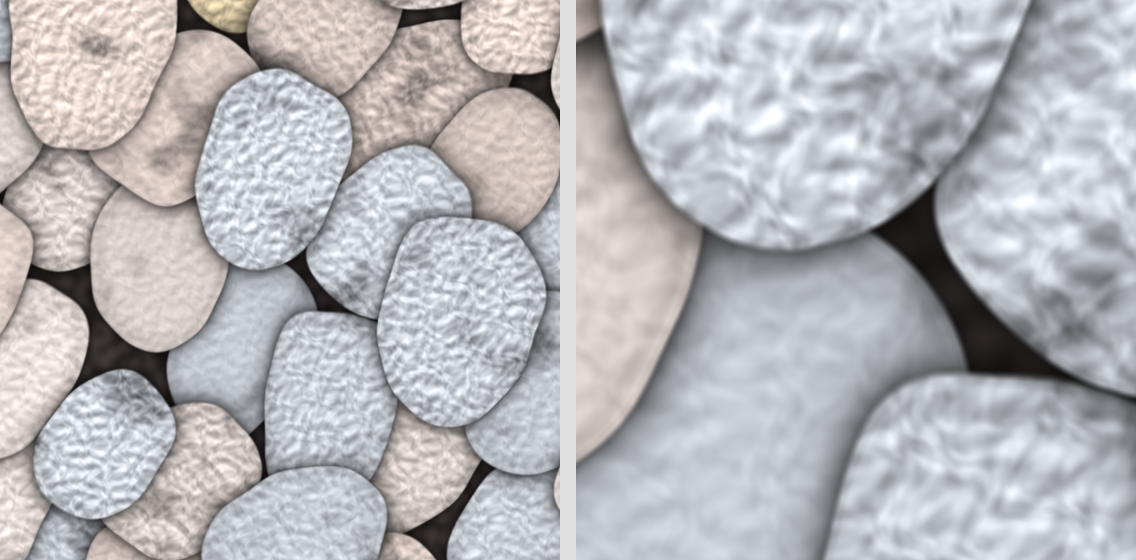
Left, the full canvas; right, a detail of the centre.
Give the GLSL for this texture, as a Shadertoy shader.

```glsl
#define TILT 0.62
#define CELL vec2(0.2, 0.265)
#define JITTER 0.34
#define EDGE 0.0025
#define GRAIN_SCALE 62.0
#define SHADOW_WIDTH 0.011
#define SHADOW_DEPTH 0.6
#define GAP_COLOR vec3(0.25, 0.22, 0.21)
#define WARM_GREY vec3(0.905, 0.862, 0.845)
#define BLUE_GREY vec3(0.815, 0.835, 0.865)
#define SAND vec3(0.915, 0.84, 0.69)
#define ROSE vec3(0.91, 0.845, 0.815)

vec2 hash2(vec2 p) {
    vec3 h = fract(p.xyx * vec3(0.1031, 0.1030, 0.0973));
    h += dot(h, h.yzx + 33.33);
    return fract((h.xx + h.yz) * h.zy);
}

vec2 gradient(vec2 cell) {
    float angle = 6.2832 * hash2(cell).x;
    return vec2(cos(angle), sin(angle));
}

float gradientNoise(vec2 p) {
    vec2 i = floor(p), f = p - i;
    vec2 u = f * f * f * (f * (f * 6.0 - 15.0) + 10.0);
    vec2 e = vec2(1.0, 0.0);
    float low = mix(dot(gradient(i), f), dot(gradient(i + e), f - e), u.x);
    float high = mix(dot(gradient(i + e.yx), f - e.yx), dot(gradient(i + 1.0), f - 1.0), u.x);
    return mix(low, high, u.y);
}

mat2 turn(float a) {
    return mat2(cos(a), sin(a), -sin(a), cos(a));
}

// Radius of a lumpy egg: 1 on its outline
float eggRadius(vec2 q, vec2 axes, vec2 seed) {
    vec2 s = q / axes;
    s.x *= 1.0 + 0.3 * (seed.x - 0.5) * s.y;
    float power = mix(2.0, 2.7, seed.y);
    vec2 a = pow(abs(s) + 1e-4, vec2(power));
    return pow(a.x + a.y, 1.0 / power) + 0.13 * gradientNoise(q * 9.0 + seed * 40.0);
}

vec3 stoneTint(float pick) {
    if (pick < 0.42) return WARM_GREY;
    if (pick < 0.66) return BLUE_GREY;
    if (pick < 0.82) return SAND;
    return ROSE;
}

vec3 stoneColor(vec2 q, float radius, float d, vec2 seed, vec2 kind) {
    vec2 g = q + seed * 37.0;

    // Wrinkled grain, lit from one side
    vec2 w = g * GRAIN_SCALE;
    w += 0.7 * gradientNoise(w * 0.45);
    vec2 light = vec2(0.3, -0.45);
    float grain = gradientNoise(w) - gradientNoise(w + light);
    grain += 0.45 * gradientNoise(w * 2.1);
    float rough = mix(0.09, 0.36, kind.y);

    // Streaks along the stone and broad stains
    float streak = gradientNoise(g * vec2(42.0, 6.0));
    float stain = gradientNoise(g * 8.0) + 0.4 * gradientNoise(g * 19.0);

    float shade = 1.0 + rough * grain + 0.10 * seed.x * streak;
    shade -= 0.32 * smoothstep(0.12, 0.6, stain);
    shade -= 0.13 * smoothstep(0.7, 1.0, radius);
    shade += 0.07 * exp(-abs(d + 0.006) / 0.004);
    shade *= mix(0.93, 1.03, seed.y);
    return stoneTint(kind.x) * shade;
}

void mainImage(out vec4 fragColor, in vec2 fragCoord) {
    vec2 uv = fragCoord / iResolution.y;
    vec2 p = turn(TILT) * (uv + 3.0);
    vec3 color = GAP_COLOR * (1.0 + 0.6 * gradientNoise(uv * 40.0));

    // Four layers of stones on a staggered grid, lowest first
    for (int layer = 0; layer < 4; layer++) {
        vec2 parity = vec2(layer & 1, layer >> 1);
        vec2 stagger = vec2(0.5 * parity.y, 0.0);
        vec2 home = 2.0 * floor((p / CELL - parity - stagger) * 0.5 + 0.5) + parity;

        for (int k = 0; k < 9; k++) {
            vec2 cell = home + 2.0 * vec2(k % 3 - 1, k / 3 - 1);
            vec2 seed = hash2(cell + 11.0);
            vec2 kind = hash2(cell + 57.3);
            vec2 size = hash2(cell + 91.7);
            vec2 center = (cell + stagger + JITTER * (hash2(cell) - 0.5)) * CELL;
            vec2 axes = mix(0.104, 0.148, size.x) * vec2(1.0, mix(1.2, 1.55, size.y));
            vec2 q = turn(0.9 * (seed.x - 0.5)) * (p - center);
            if (length(q) > 0.34) continue;

            float radius = eggRadius(q, axes, seed);
            float d = (radius - 1.0) * axes.x;
            if (d > 0.07) continue;

            // Contact shadow, then the stone itself
            color *= 1.0 - SHADOW_DEPTH * exp(-max(d, 0.0) / SHADOW_WIDTH);
            float cover = 1.0 - smoothstep(-EDGE, EDGE, d);
            if (cover > 0.0)
                color = mix(color, stoneColor(q, radius, d, seed, kind), cover);
        }
    }
    fragColor = vec4(clamp(color, 0.0, 1.0), 1.0);
}
```
